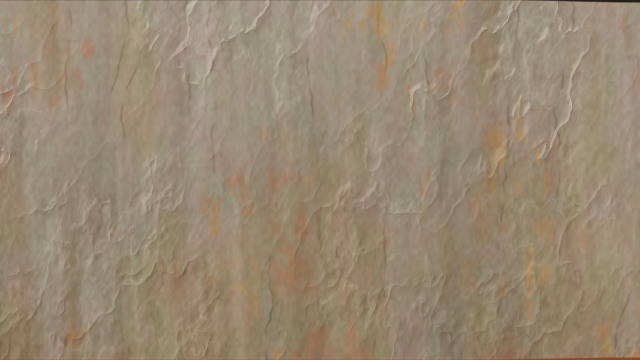
Reproduce this texture procedurally as a Shadertoy shader.

```glsl
const vec3 SHADOW = vec3(0.500, 0.428, 0.335);
const vec3 LIGHT = vec3(0.712, 0.664, 0.592);
const vec3 OCHRE = vec3(0.72, 0.53, 0.29);
const vec3 SALMON = vec3(0.66, 0.46, 0.34);
const vec3 SILVER = vec3(0.79, 0.75, 0.68);
const vec3 WARM_SHIFT = vec3(0.006, -0.014, -0.042);
const vec3 MAUVE_SHIFT = vec3(0.06, -0.02, 0.03);
const vec3 TOP_EDGE = vec3(0.16, 0.12, 0.10);
const vec3 BOTTOM_EDGE = vec3(0.52, 0.29, 0.15);
const float BASE_TONE = 0.45;
const float HEIGHT_FADE = 0.27;
const float STREAK_GAIN = 0.50;
const float BROAD_GAIN = 0.38;
const float THREAD_GAIN = 0.13;
const float GRAIN_GAIN = 0.16;
const float RELIEF_GAIN = 1.1;
const float CRINKLE_GAIN = 0.20;
const float LIGHT_STEP = 0.005;
const float STAIN_GAIN = 0.55;
const float VEIN_WIDTH = 0.0032;
const float VEIN_DEPTH = 0.30;
const int VEIN_COUNT = 15;

float hash(vec2 p) {
    return fract(sin(dot(p, vec2(127.1, 311.7))) * 43758.5453);
}

float noise(vec2 p) {
    vec2 cell = floor(p);
    vec2 f = fract(p);
    f = f * f * (3.0 - 2.0 * f);
    float low = mix(hash(cell), hash(cell + vec2(1, 0)), f.x);
    float high = mix(hash(cell + vec2(0, 1)), hash(cell + vec2(1, 1)), f.x);
    return mix(low, high, f.y);
}

float fbm(vec2 p) {
    float sum = 0.0;
    float gain = 0.533;
    for (int i = 0; i < 4; i++) {
        sum += gain * noise(p);
        p = p * 2.03 + vec2(17.3, 9.1);
        gain *= 0.5;
    }
    return sum;
}

// Thin lines where the noise crosses its middle value
float crinkle(vec2 p, float sharpness) {
    return exp(-sharpness * abs(fbm(p) - 0.5));
}

// Cleft surface: soft lumps plus leaning, sharp ridges
float surfaceHeight(vec2 p) {
    vec2 leaning = vec2(p.x - 0.3 * p.y, p.y);
    return fbm(leaning * vec2(17.0, 9.0)) + 0.5 * crinkle(leaning * vec2(10.0, 6.0) + 40.0, 14.0);
}

// Thin wandering cracks, each fading out at its ends
float veins(vec2 p, float width) {
    float dark = 0.0;
    for (int i = 0; i < VEIN_COUNT; i++) {
        float id = float(i);
        float x = (id + hash(vec2(id, 3.0))) / float(VEIN_COUNT) * width;
        x += 0.09 * (noise(vec2(p.y * 3.0, id * 7.0)) - 0.5);
        x += 0.022 * (noise(vec2(p.y * 13.0, id * 5.0 + 60.0)) - 0.5);
        x += 0.008 * (noise(vec2(p.y * 45.0, id * 3.0 + 90.0)) - 0.5);
        float reach = mix(0.15, 0.45, hash(vec2(id, 11.0)));
        float ends = 1.0 - smoothstep(0.4 * reach, reach, abs(p.y - hash(vec2(id, 23.0))));
        float d = abs(p.x - x) / VEIN_WIDTH;
        float line = exp(-d * d) + 0.3 * exp(-d * 0.35);
        float broken = smoothstep(0.3, 0.7, noise(vec2(id * 9.0, p.y * 22.0)));
        dark = max(dark, line * ends * mix(0.2, 1.0, broken));
    }
    return dark;
}

void mainImage(out vec4 fragColor, in vec2 fragCoord) {
    vec2 p = fragCoord / iResolution.y;
    float width = iResolution.x / iResolution.y;

    // Bend the vertical grain
    vec2 q = p;
    q.x += 0.06 * (fbm(p * vec2(3.0, 2.5)) - 0.5);
    q.x += 0.025 * (fbm(p * vec2(14.0, 12.0) + 5.0) - 0.5);

    // Tone from grain, threads, patches and side light
    float streak = fbm(q * vec2(24.0, 2.0) + 13.0) - 0.5;
    float broad = fbm(p * vec2(3.0, 2.0) + 31.0) - 0.5;
    float thread = noise(q * vec2(75.0, 4.0) + 50.0) - 0.5;
    float grain = noise(p * vec2(120.0, 70.0)) - 0.5;
    float slope = surfaceHeight(q) - surfaceHeight(q + LIGHT_STEP * vec2(-0.7, 0.7));
    float rough = smoothstep(0.38, 0.62, fbm(p * vec2(4.0, 3.0) + 71.0));
    float crease = crinkle(q * vec2(15.0, 8.0) + 260.0, 45.0);
    float crest = crinkle(vec2(q.x - 0.35 * q.y, q.y) * vec2(17.0, 8.0) + 300.0, 45.0);
    float tone = BASE_TONE + HEIGHT_FADE * (p.y - 0.5);
    tone += STREAK_GAIN * streak + BROAD_GAIN * broad;
    tone += THREAD_GAIN * thread + GRAIN_GAIN * grain;
    tone += RELIEF_GAIN * slope * mix(0.5, 1.2, rough);
    tone += CRINKLE_GAIN * (crest - 0.8 * crease) * mix(0.35, 1.0, rough);
    tone -= VEIN_DEPTH * veins(p, width);
    vec3 color = mix(SHADOW, LIGHT, clamp(tone, -0.3, 1.25));

    // Drifts of hue, warmer toward the bottom
    float warmth = fbm(q * vec2(8.0, 2.5) + 90.0) - 0.25 * (p.y - 0.5);
    color += WARM_SHIFT * (smoothstep(0.38, 0.62, warmth) - 0.45);
    color += MAUVE_SHIFT * (fbm(q * vec2(20.0, 9.0) + 120.0) - 0.5);

    // Small, scattered rusty stains
    float region = smoothstep(0.48, 0.66, fbm(p * vec2(5.0, 2.5) + 150.0));
    float fleck = smoothstep(0.54, 0.74, fbm(q * vec2(38.0, 14.0) + 180.0));
    vec3 rust = mix(SALMON, OCHRE, smoothstep(0.45, 0.7, noise(p * vec2(7.0, 3.0) + 210.0)));
    color = mix(color, rust * (0.85 + 0.3 * tone), STAIN_GAIN * region * fleck);

    // Silvery glints on the upper clefts
    float glint = smoothstep(0.05, 0.13, slope) * rough * smoothstep(0.15, 0.8, p.y);
    color = mix(color, SILVER, 0.5 * glint);

    // Slivers of border at the right
    float aa = 1.0 / iResolution.y;
    float across = p.x / width;
    float topLine = 1.0 - 0.007 * smoothstep(0.78, 1.0, across);
    float bottomLine = 0.007 * smoothstep(0.7, 1.0, across);
    color = mix(color, TOP_EDGE, smoothstep(-aa, aa, p.y - topLine));
    color = mix(color, BOTTOM_EDGE, smoothstep(-aa, aa, bottomLine - p.y));

    fragColor = vec4(color, 1.0);
}
```
